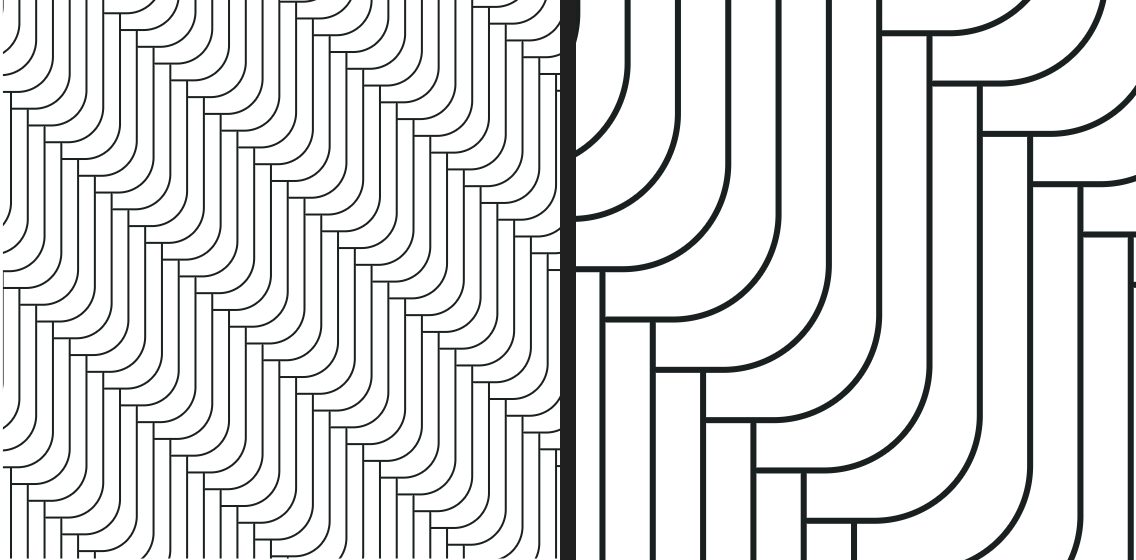
Left, the full canvas; right, a detail of the centre.
Give the GLSL for this pattern, as a WebGL 1 fragment shader.

```glsl
precision highp float;
// Staggered cascades of thin J-shaped strokes, stepping down to the right on white.

uniform vec2 u_resolution;

const float STEP = 23.0 / 768.0;                  // stair step, in canvas units
const vec2 ANCHOR = vec2(394.6, 496.8) / 768.0;   // left end of one hook
const vec2 MARGIN = vec2(4.0, 2.0) / 768.0;       // bare left and bottom edges
const vec3 PAPER = vec3(1.0);
const vec3 INK = vec3(0.10, 0.12, 0.12);

// Hook measures, in steps
const float HOOK_WIDTH = 3.5;
const float HOOK_HEIGHT = 8.69;
const float BEND_RADIUS = 2.1;
const float LINE_WIDTH = 0.12;

// Lattice: one step along a cascade, and the jump to the cascade above
const vec2 ALONG = vec2(1.0, -1.0);
const vec2 ACROSS = vec2(2.5, HOOK_HEIGHT);

float segmentDistance(vec2 p, vec2 a, vec2 b) {
    vec2 ab = b - a;
    float t = clamp(dot(p - a, ab) / dot(ab, ab), 0.0, 1.0);
    return length(p - a - t * ab);
}

// Foot running right from the origin, rounded up into a tall stem
float hookDistance(vec2 p, float width, float height, float radius) {
    vec2 center = vec2(width - radius, radius);
    vec2 q = p - center;
    float foot = segmentDistance(p, vec2(0.0), vec2(center.x, 0.0));
    float stem = segmentDistance(p, vec2(width, radius), vec2(width, height));
    float d = min(foot, stem);
    if (q.x > 0.0 && q.y < 0.0) {
        d = min(d, abs(length(q) - radius));
    }
    return d;
}

// Distance to the nearest hook of the lattice
float cascadeDistance(vec2 p) {
    float row = floor((p.x + p.y) / (ACROSS.x + ACROSS.y));
    float nearest = 1e3;
    for (int j = -1; j <= 0; j++) {
        vec2 local = p - (row + float(j)) * ACROSS;
        float column = floor(local.x);
        for (int i = -4; i <= 1; i++) {
            vec2 q = local - (column + float(i)) * ALONG;
            nearest = min(nearest, hookDistance(q, HOOK_WIDTH, HOOK_HEIGHT, BEND_RADIUS));
        }
    }
    return nearest;
}

// Antialiased coverage of a region whose signed inside depth is given
float coverage(float depth, float pixel) {
    return clamp(depth / pixel + 0.5, 0.0, 1.0);
}

void main() {
    float pixel = 1.0 / min(u_resolution.x, u_resolution.y);
    vec2 uv = gl_FragCoord.xy * pixel;

    float d = cascadeDistance((uv - ANCHOR) / STEP);
    float ink = coverage((0.5 * LINE_WIDTH - d) * STEP, pixel);

    // Trim the strokes at the bare edges
    vec2 inside = uv - MARGIN;
    ink *= coverage(min(inside.x, inside.y), pixel);

    gl_FragColor = vec4(mix(PAPER, INK, ink), 1.0);
}
```
